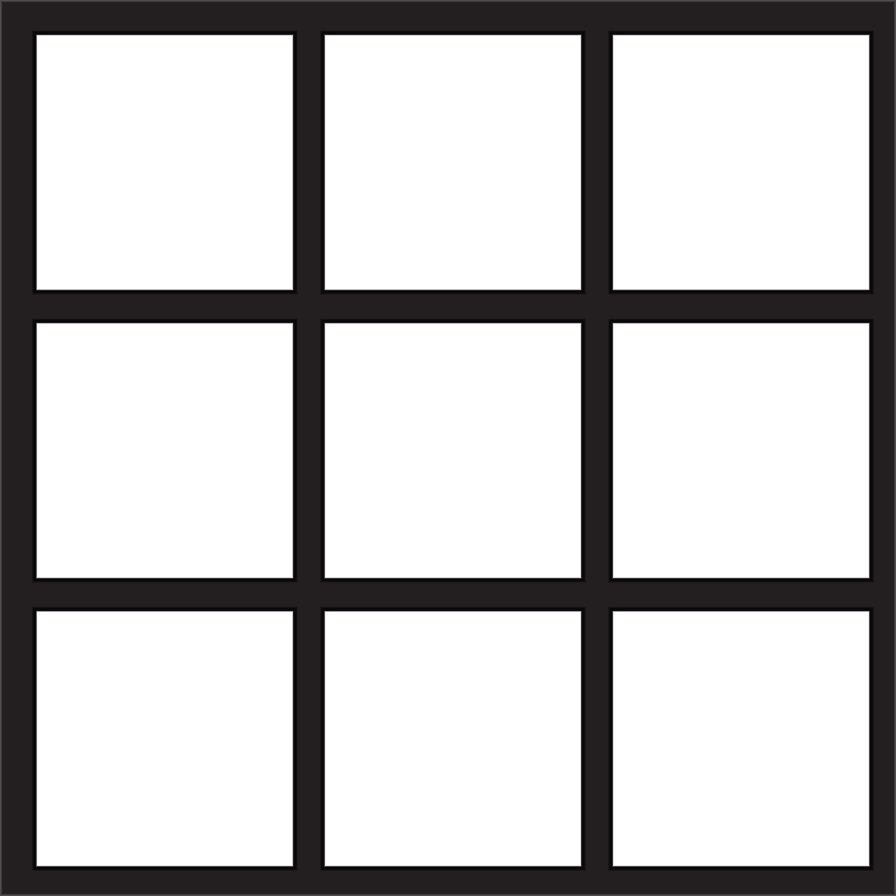
Give the GLSL for this pattern, as a WebGL 1 fragment shader.

```glsl
precision highp float;
// Three by three grid of white panes in a charcoal frame with dark pane rims.
uniform vec2 u_resolution;

#define PITCH 0.3216
#define GRID_CENTER vec2(0.5055, 0.4971)
#define PANE_HALF vec2(0.1430, 0.1422)
#define RIM_WIDTH 0.0045
#define BORDER_WIDTH 0.0018
#define SOFTNESS 0.0022
#define PANE_COLOR vec3(1.0)
#define FRAME_COLOR vec3(0.137, 0.122, 0.126)
#define RIM_COLOR vec3(0.035, 0.028, 0.035)
#define BORDER_COLOR vec3(0.31, 0.30, 0.31)

// Signed distance to the nearest pane, negative inside, with square corners.
float paneDistance(vec2 p) {
  vec2 q = p - GRID_CENTER;
  vec2 cell = clamp(floor(q / PITCH + 0.5), -1.0, 1.0);
  vec2 d = abs(q - cell * PITCH) - PANE_HALF;
  return max(d.x, d.y);
}

// Soft coverage of the region where d is below zero.
float coverage(float d, float blur) {
  return 1.0 - smoothstep(-0.5 * blur, 0.5 * blur, d);
}

void main() {
  vec2 p = gl_FragCoord.xy / u_resolution;
  float pixel = 1.0 / min(u_resolution.x, u_resolution.y);
  float blur = max(SOFTNESS, 1.2 * pixel);

  // Frame with a faint grey line along the canvas edge.
  vec2 toEdge = min(p, 1.0 - p);
  float edge = min(toEdge.x, toEdge.y);
  vec3 color = mix(FRAME_COLOR, BORDER_COLOR, coverage(edge - BORDER_WIDTH, blur));

  // Dark rim, then the pane itself.
  float d = paneDistance(p);
  color = mix(color, RIM_COLOR, coverage(d - RIM_WIDTH, 1.5 * blur));
  color = mix(color, PANE_COLOR, coverage(d, blur));

  gl_FragColor = vec4(color, 1.0);
}
```
